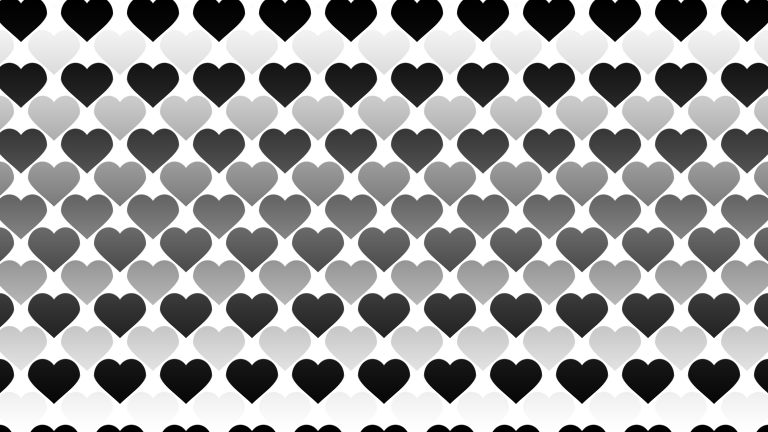
Write a Shadertoy shader that draws this pattern.

```glsl
// Signed field of a heart, y pointing down, origin on its widest line
float heart(vec2 p) {
    p.x = abs(p.x);
    // Round lobes
    if (p.y < 0.0) return 0.22 * (length((p - vec2(0.174, 0.0)) / vec2(0.22, 0.25)) - 1.0);
    // Sides that swell first, then narrow to the tip
    float depth = p.y / 0.432;
    float swell = 1.0 - pow(depth, 1.5);
    float taper = 0.5 + 0.5 * cos(3.14159 * min(depth, 1.0));
    return 0.75 * (p.x - 0.394 * mix(swell, taper, 0.25));
}

// Grey ramp with gently eased ends
float ramp(float t) {
    t = pow(clamp(t, 0.0, 1.0), 1.12);
    return mix(t, smoothstep(0.0, 1.0, t), 0.5);
}

void mainImage(out vec4 fragColor, in vec2 fragCoord) {
    // One unit is the distance between neighbouring hearts in a row
    float unitsHigh = 6.545;
    float pixel = unitsHigh / iResolution.y;
    vec2 p = vec2(fragCoord.x, iResolution.y - fragCoord.y) * pixel;
    float down = p.y / unitsHigh;
    vec2 pitch = vec2(1.0, 0.997);

    vec3 color = vec3(1.0);
    // Two staggered lattices, shaded in opposite directions
    for (int i = 0; i < 2; i++) {
        vec2 q = p - vec2(0.318, 0.205) - 0.5 * float(i) * pitch;
        q -= pitch * floor(q / pitch + 0.5);
        float shade = ramp(i == 0 ? down : 1.0 - down);
        float cover = 1.0 - smoothstep(-0.7 * pixel, 0.7 * pixel, heart(q));
        color = mix(color, vec3(shade), cover);
    }
    fragColor = vec4(color, 1.0);
}
```
